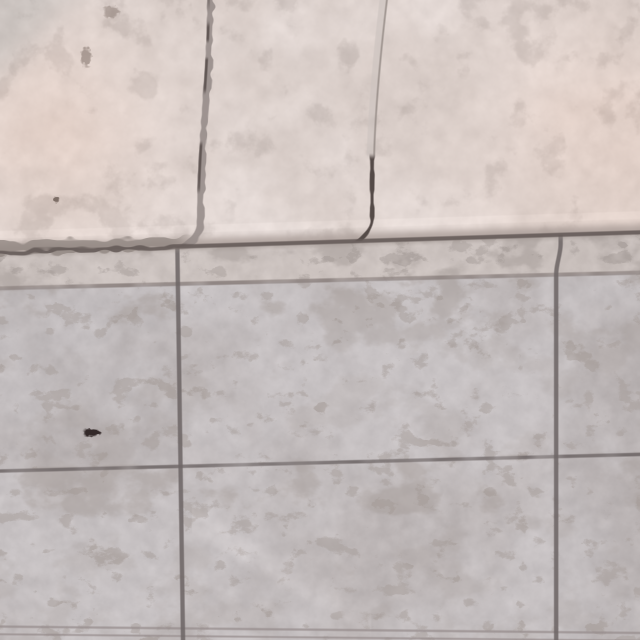
A Shadertoy shader for this texture:

```glsl
// Worn stone steps: three cream treads meet a rounded ledge above grey tiles.
// Slightly tilted joints divide the tiles into three columns; layered value
// noise supplies the stone mottling, ragged mortar and scattered pits.

float hash(vec2 p) {
    vec3 q = fract(p.xyx * 0.1031);
    q += dot(q, q.yzx + 33.33);
    return fract((q.x + q.y) * q.z);
}

float noise(vec2 p) {
    vec2 i = floor(p), f = fract(p);
    f = f * f * (3.0 - 2.0 * f);
    return mix(mix(hash(i), hash(i + vec2(1, 0)), f.x),
               mix(hash(i + vec2(0, 1)), hash(i + vec2(1, 1)), f.x), f.y);
}

float fbm(vec2 p) {
    float sum = 0.0, amp = 0.5;
    for (int i = 0; i < 5; i++) {
        sum += amp * noise(p);
        p = mat2(1.6, 1.2, -1.2, 1.6) * p + 7.3;
        amp *= 0.5;
    }
    return sum / 0.97;
}

// Soft line of half width w around signed distance d
float line(float d, float w) {
    float soft = max(0.0016, 0.8 / iResolution.y);
    return 1.0 - smoothstep(w - soft, w + soft, abs(d));
}

// Distance to a tread joint that curls left as it reaches the ledge
float curledJoint(float d, float e, float reach) {
    float t = clamp(1.0 - e / 0.034, 0.0, 1.0);
    float slope = 2.0 * reach * t / 0.034;
    return (d + reach * t * t) / sqrt(1.0 + slope * slope);
}

// Elongated pit with a ragged rim
float pit(vec2 p, vec2 size) {
    float r = length(p / size) + 0.5 * (noise(p * 300.0 + 40.0) - 0.5);
    return 1.0 - smoothstep(0.65, 1.2, r);
}

vec3 treads(vec2 p, float e) {
    float cloud = fbm(p * 6.0 + 3.0), grain = fbm(p * 48.0);
    vec3 col = mix(vec3(0.85, 0.805, 0.785), vec3(0.895, 0.855, 0.84),
                   smoothstep(0.3, 0.68, cloud));

    // Peach stains low on the outer treads, grey shade in the top left corner
    float warm = exp(-20.0 * dot(p - vec2(0.98, 0.77), p - vec2(0.98, 0.77)))
               + exp(-35.0 * dot(p - vec2(0.08, 0.79), p - vec2(0.08, 0.79)));
    col = mix(col, vec3(0.885, 0.805, 0.765), 0.65 * warm * (0.5 + cloud));
    col = mix(col, vec3(0.77, 0.745, 0.73),
              0.8 * smoothstep(0.84, 0.97, p.y - p.x + 0.1 * (cloud - 0.5)));
    col += 0.07 * (grain - 0.5);
    col -= 0.06 * smoothstep(0.58, 0.75, fbm(p * 22.0 + 11.0));

    // Rounded lip, light above and shaded below
    col += 0.025 * line(e - 0.027, 0.006);
    col = mix(col, vec3(0.66, 0.61, 0.59), 0.75 * smoothstep(0.021, 0.004, e));

    // Left joint: ragged grey mortar with a dark left side
    float rough = noise(p * vec2(60, 95)) - 0.5;
    float d = curledJoint(p.x - 0.313 - 0.016 * smoothstep(0.66, 1.0, p.y), e, 0.026);
    col = mix(col, vec3(0.59, 0.55, 0.54), 0.9 * line(d - 0.002 * rough, 0.0052 + 0.004 * rough));
    col = mix(col, vec3(0.38, 0.34, 0.33),
              line(d + 0.003, 0.002) * smoothstep(0.25, 0.65, noise(p * vec2(9, 38))));

    // Right joint: pale and filled above, open and dark below
    d = curledJoint(p.x - 0.5815 - 0.02 * pow(max(p.y - 0.75, 0.0) * 4.0, 1.5), e, 0.021);
    float open = 1.0 - smoothstep(0.75, 0.762, p.y);
    col = mix(col, vec3(0.80, 0.765, 0.75), 0.65 * line(d + 0.002, 0.0065) * (1.0 - open));
    col = mix(col, vec3(0.56, 0.52, 0.50), 0.75 * line(d - 0.003, 0.0014) * (1.0 - open));
    col = mix(col, vec3(0.33, 0.29, 0.28), open * line(d, 0.0034 + 0.003 * rough));

    float pits = pit(p - vec2(0.135, 0.912), vec2(0.008, 0.016)) * 0.55
               + pit(p - vec2(0.174, 0.982), vec2(0.012, 0.010)) * 0.45
               + pit(p - vec2(0.088, 0.688), vec2(0.005, 0.005));
    return mix(col, vec3(0.49, 0.43, 0.40), min(pits, 1.0));
}

vec3 tiles(vec2 p, float e) {
    float strip = p.y - 0.5495 - 0.0245 * p.x;
    float middle = p.y - 0.264 - 0.026 * p.x;
    float bottom = p.y - 0.021 + 0.01 * p.x;
    float left = p.x - 0.286 + 0.0145 * p.y;
    float right = p.x - 0.869 - 0.007 * smoothstep(0.57, 0.62, p.y);
    float inStrip = smoothstep(-0.002, 0.002, strip);

    // Base stone with a small tint per tile
    vec2 id = vec2(step(0.0, left) + step(0.0, right), step(0.0, middle) + step(0.0, strip));
    float cloud = fbm(p * 7.0 + 19.0), grain = fbm(p * 55.0);
    vec3 col = mix(vec3(0.73, 0.705, 0.705), vec3(0.775, 0.755, 0.76), smoothstep(0.3, 0.65, cloud));
    col = mix(col, vec3(0.80, 0.76, 0.74), 0.75 * inStrip);
    col += 0.02 * (hash(id + 4.0) - 0.5) + 0.08 * (grain - 0.5);

    // Brownish blotches, densest near the top of each row
    float wear = 0.35 + 0.5 * smoothstep(-0.16, 0.0, strip) + 0.35 * line(middle + 0.04, 0.045);
    float blotch = smoothstep(0.5, 0.7, fbm(p * vec2(17, 23) + 31.0));
    float speck = smoothstep(0.61, 0.74, fbm(p * vec2(38, 52) + 5.0));
    col = mix(col, vec3(0.65, 0.615, 0.60), min(wear * blotch * 0.65 + speck * 0.5, 0.8));

    // Pale diagonal scuff and a short dark slit
    float across = dot(p - vec2(0.44, 0.107), vec2(0.5, 0.866));
    float scuff = (1.0 - smoothstep(0.006, 0.026, abs(across))) * line(p.x - 0.44, 0.14);
    col += 0.035 * scuff * cloud * 2.0;
    col = mix(col, vec3(0.20, 0.16, 0.16), pit(p - vec2(0.143, 0.324), vec2(0.014, 0.006)));

    // Joints
    float fade = 0.75 + 0.4 * (noise(p * 45.0) - 0.5);
    col = mix(col, vec3(0.55, 0.51, 0.50), fade * line(strip, 0.0031));
    col = mix(col, vec3(0.44, 0.41, 0.41), fade * line(middle, 0.0027));
    col = mix(col, vec3(0.58, 0.54, 0.54), 0.7 * (line(bottom, 0.0018) + line(bottom + 0.012, 0.0015)));
    col = mix(col, vec3(0.43, 0.40, 0.40), 0.88 * max(line(left, 0.0034), line(right, 0.0034)));
    return mix(col, vec3(0.60, 0.56, 0.54), 0.5 * smoothstep(-0.012, 0.0, e));
}

void mainImage(out vec4 fragColor, in vec2 fragCoord) {
    vec2 p = fragCoord / iResolution.xy;
    float e = p.y - 0.606 - 0.031 * p.x;
    vec3 col = mix(tiles(p, e), treads(p, e), smoothstep(-0.0015, 0.0015, e));

    // Dark seam under the ledge, crumbling into mortar on the left
    float crumble = 1.0 - smoothstep(0.26, 0.31, p.x);
    float chips = noise(p * vec2(55, 130));
    col = mix(col, vec3(0.57, 0.53, 0.51), crumble * line(e - 0.006, 0.004 + 0.011 * chips) * 0.8);
    col = mix(col, vec3(0.39, 0.35, 0.34), 0.88 * line(e - 0.007 * crumble * (chips - 0.5), 0.0032));
    fragColor = vec4(col, 1.0);
}
```
